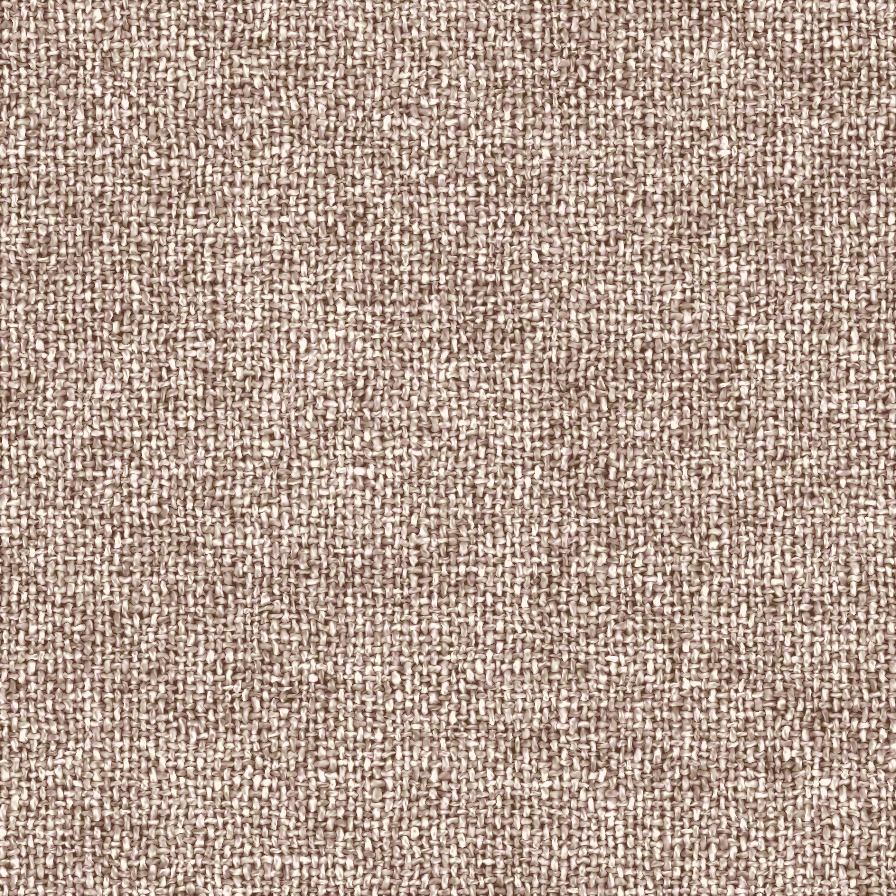
Write a three.js fragment shader that draws this texture.

```glsl
#define THREADS vec2(96.0, 92.0)
#define THREAD_WIDTH vec2(0.70, 0.64)
#define WOBBLE 0.6
#define LIFT 0.6
#define RELIEF 0.74
#define YARN_CONTRAST 0.48
#define GRAIN_CONTRAST 0.84
#define PATCH_CONTRAST 0.10
#define TINT 0.06
#define DARK_FIBRE vec3(0.40, 0.28, 0.22)
#define MID_FIBRE vec3(0.685, 0.58, 0.525)
#define LIGHT_FIBRE vec3(0.97, 0.93, 0.89)

varying vec2 vUv;

const float PI = 3.14159;

float hash(vec2 p) {
  vec3 q = fract(vec3(p.xyx) * 0.1031);
  q += dot(q, q.yzx + 33.33);
  return fract((q.x + q.y) * q.z);
}

// Value noise centred on zero
float noise(vec2 p) {
  vec2 cell = floor(p);
  vec2 f = fract(p);
  f = f * f * (3.0 - 2.0 * f);
  float low = mix(hash(cell), hash(cell + vec2(1.0, 0.0)), f.x);
  float high = mix(hash(cell + vec2(0.0, 1.0)), hash(cell + vec2(1.0)), f.x);
  return mix(low, high, f.y) - 0.5;
}

// Rounded cross section: one at the axis, below zero in the gap
float threadProfile(float across, float width) {
  float d = (2.0 * fract(across) - 1.0) / width;
  return 1.0 - d * d;
}

vec3 fibreColour(float tone) {
  vec3 lower = mix(DARK_FIBRE, MID_FIBRE, 2.0 * tone);
  vec3 upper = mix(MID_FIBRE, LIGHT_FIBRE, 2.0 * tone - 1.0);
  return tone < 0.5 ? lower : upper;
}

void main() {
  // Uneven thread spacing and frayed thread edges
  vec2 p = vUv * THREADS;
  p += WOBBLE * vec2(noise(p * vec2(0.5, 0.3)), noise(p * vec2(0.3, 0.5) + 71.0));
  p += 0.22 * vec2(noise(p * 2.3 + 130.0), noise(p * 2.3 + 310.0));
  vec2 id = floor(p);

  // Plain weave: narrow warp and weft rise in alternate cells
  float warpLift = LIFT * cos(PI * (p.y - 0.5 + id.x)) + 0.12;
  float weftLift = -LIFT * cos(PI * (p.x - 0.5 + id.y));
  float warpHeight = threadProfile(p.x, THREAD_WIDTH.x) + warpLift;
  float weftHeight = threadProfile(p.y, THREAD_WIDTH.y) + weftLift;
  float difference = warpHeight - weftHeight;
  float warpOnTop = smoothstep(-0.2, 0.2, difference);
  float shade = smoothstep(-0.2, 1.45, max(warpHeight, weftHeight));
  float seam = 1.0 - smoothstep(0.0, 0.45, abs(difference));

  // Yarn tone drifts along each thread, with longer weft slubs
  float warpYarn = noise(vec2(id.x * 3.0 + 0.5, p.y * 0.9)) + 0.16;
  float weftYarn = noise(vec2(p.x * 0.8, id.y * 3.0 + 40.5)) - 0.08;
  weftYarn += 0.5 * noise(vec2(p.x * 0.15, id.y * 3.0 + 400.5));
  float yarn = mix(weftYarn, warpYarn, warpOnTop);

  // Crisp short fibres run along the thread on top
  vec2 slanted = vec2(p.x + 0.25 * p.y, p.y - 0.25 * p.x);
  float warpGrain = noise(slanted * vec2(4.2, 2.5) + 200.0);
  float weftGrain = noise(slanted * vec2(2.5, 4.2) + 500.0);
  float grain = mix(weftGrain, warpGrain, warpOnTop);

  // Broad faded and worn areas
  float worn = noise(vUv * vec2(9.0, 14.0)) + 0.6 * noise(vUv * vec2(24.0, 40.0));

  float tone = 0.04 + RELIEF * shade - 0.16 * seam;
  tone += YARN_CONTRAST * yarn + GRAIN_CONTRAST * grain + PATCH_CONTRAST * worn;
  vec3 colour = fibreColour(clamp(tone, -0.12, 1.05));

  // Faint rosy and ochre variation between fibres
  float hue = noise(p * 1.7 + 900.0);
  colour += TINT * hue * vec3(0.2, -0.3, 0.6);

  gl_FragColor = vec4(clamp(colour, 0.0, 1.0), 1.0);
}
```
